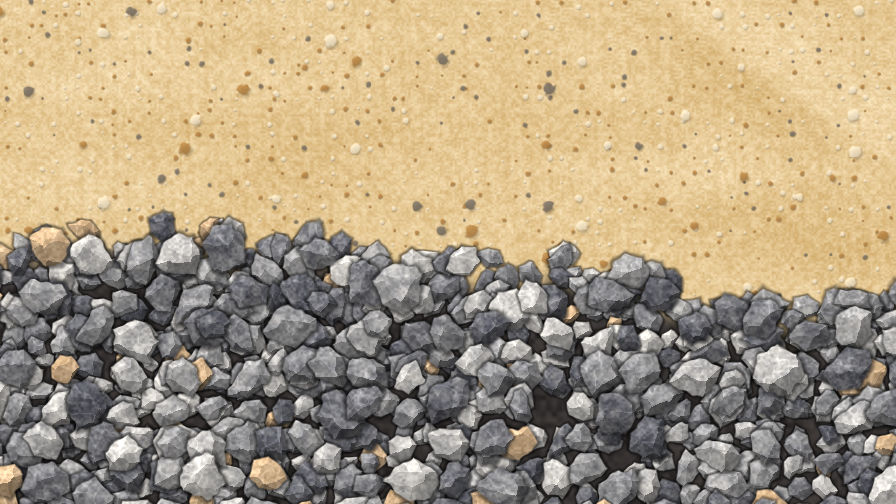
Reproduce this texture procedurally as a WebGL 1 fragment shader.

```glsl
precision highp float;
// Rippled golden sand above a bed of crushed grey gravel.
uniform vec2 u_resolution;

#define SAND_LIGHT vec3(0.96, 0.87, 0.70)
#define SAND_DARK vec3(0.79, 0.63, 0.36)
#define STONE_DARK vec3(0.34, 0.345, 0.375)
#define STONE_LIGHT vec3(0.86, 0.845, 0.82)
#define STONE_TAN vec3(0.86, 0.71, 0.53)
#define GAP_COLOR vec3(0.20, 0.185, 0.18)
#define LIGHT_DIR vec2(-0.35, 0.75)
#define STONE_CELL 0.052
#define GRAIN_AMOUNT 0.42
#define TAN_CHANCE 0.06

float hash(vec2 p) {
  return fract(sin(dot(p, vec2(127.1, 311.7))) * 43758.5453);
}

float noise(vec2 p) {
  vec2 i = floor(p), f = fract(p);
  f = f * f * (3.0 - 2.0 * f);
  return mix(mix(hash(i), hash(i + vec2(1.0, 0.0)), f.x),
             mix(hash(i + vec2(0.0, 1.0)), hash(i + 1.0), f.x), f.y);
}

float fbm(vec2 p) {
  return 0.55 * noise(p) + 0.3 * noise(p * 2.1 + 7.3) + 0.15 * noise(p * 4.3 + 3.7);
}

float blob(vec2 p, vec2 center, vec2 size) {
  vec2 d = (p - center) / size;
  return exp(-dot(d, d));
}

// Upper limit of the gravel along x
float gravelEdge(float x) {
  return 0.565 - 0.05 * smoothstep(0.5, 1.0, x) - 0.085 * smoothstep(1.08, 1.48, x)
       + 0.02 * smoothstep(1.55, 1.75, x);
}

// Sparse round pebbles lying on the sand
void paintPebbles(inout vec3 col, vec2 p, float cell, float chance) {
  vec2 id = floor(p / cell);
  vec2 center = (id + 0.3 + 0.4 * vec2(hash(id + 1.3), hash(id + 5.7))) * cell;
  float r = cell * mix(0.08, 0.22, hash(id + 8.1));
  vec2 q = p - center;
  q += (noise(p * 150.0) - 0.5) * r * 0.5;
  float aa = 1.2 / u_resolution.y;
  float present = step(hash(id + 2.9), chance);
  float pick = hash(id + 4.4);
  vec3 tint = mix(vec3(0.72, 0.52, 0.27), vec3(0.97, 0.91, 0.79), step(0.4, pick));
  tint = mix(tint, vec3(0.48, 0.44, 0.39), step(0.83, pick));
  float shade = 1.0 + 0.12 * clamp(dot(q, LIGHT_DIR) / r, -1.0, 1.0);
  float shadow = smoothstep(r * 1.5, r * 0.6, length(q - vec2(0.2, -0.4) * r));
  col *= 1.0 - 0.2 * present * shadow;
  col = mix(col, tint * shade, 0.85 * present * smoothstep(aa, -aa, length(q) - r));
}

vec3 sand(vec2 p) {
  float tone = 0.64 + 0.10 * blob(p, vec2(0.20, 0.88), vec2(0.5, 0.16));
  tone += 0.14 * blob(p, vec2(0.12, 0.62), vec2(0.35, 0.07));
  tone += 0.20 * blob(p, vec2(1.30, 0.66), vec2(0.28, 0.045));
  tone -= 0.20 * blob(p, vec2(1.62, 0.55), vec2(0.28, 0.09));
  tone -= 0.10 * blob(p, vec2(0.58, 0.70), vec2(0.35, 0.10));
  // Diagonal ridge at the upper right
  float ridge = dot(p - vec2(1.37, 0.93), vec2(0.56, 0.83));
  float span = smoothstep(1.22, 1.42, p.x) * smoothstep(0.62, 0.76, p.y);
  tone += span * (0.20 * smoothstep(-0.01, 0.03, ridge) * smoothstep(0.24, 0.05, ridge)
                - 0.13 * blob(vec2(ridge, 0.0), vec2(-0.05, 0.0), vec2(0.06)));
  tone += 0.30 * (fbm(p * vec2(7.0, 12.0)) - 0.5);
  tone += GRAIN_AMOUNT * (noise(p * 240.0) - 0.5);
  tone += GRAIN_AMOUNT * 0.8 * (noise(p * 105.0 + 31.0) - 0.5);
  vec3 col = mix(SAND_DARK, SAND_LIGHT, clamp(tone, -0.2, 1.1));
  paintPebbles(col, p, 0.024, 0.35);
  paintPebbles(col, p + 3.17, 0.055, 0.22);
  return col;
}

// One faceted stone, with a contact shadow on whatever lies below it
void paintStone(inout vec3 col, vec2 p, vec2 center, float r, vec2 id) {
  vec2 q = p - center;
  if (length(q) > r * 1.9) return;
  float turn = 6.2832 * hash(id + 3.1);
  mat2 spin = mat2(cos(turn), -sin(turn), sin(turn), cos(turn));
  q = spin * q;
  vec2 lightXY = spin * LIGHT_DIR;
  q.y *= 1.0 + 0.55 * hash(id + 6.2);
  q += (vec2(noise(p * 75.0), noise(p * 75.0 + 19.0)) - 0.5) * r * 0.16;
  vec2 tilt = (vec2(hash(id + 11.0), hash(id + 12.0)) - 0.5) * 0.7;
  float height = r * mix(0.25, 0.6, hash(id + 13.0)) + dot(q, tilt);
  vec2 slope = -tilt;
  float edge = -1.0;
  for (int k = 0; k < 7; k++) {
    float fk = float(k);
    float angle = (fk + 0.7 * hash(id + fk * 1.7)) * 0.8976;
    vec2 n = vec2(cos(angle), sin(angle));
    float d = dot(q, n) - r * mix(0.74, 1.04, hash(id + fk * 2.3 + 9.0));
    float steep = mix(0.5, 1.6, hash(id + fk * 3.1 + 17.0));
    edge = max(edge, d);
    if (-d * steep < height) {
      height = -d * steep;
      slope = n * steep;
    }
  }
  float lit = dot(normalize(vec3(slope, 1.0)), normalize(vec3(lightXY, 0.9)));
  float grain = fbm(p * 55.0 + id * 3.0);
  float tone = hash(id + 21.0) * 0.85 + 0.65 * (grain - 0.5) + 0.08;
  vec3 tint = mix(STONE_DARK, STONE_LIGHT, clamp(tone, 0.0, 1.0));
  tint = mix(tint, STONE_TAN, 0.85 * step(hash(id + 23.0), TAN_CHANCE));
  float vein = smoothstep(0.05, 0.0, abs(fbm(p * 24.0 + id) - 0.5));
  tint += 0.09 * vein + 0.16 * (noise(p * 190.0) - 0.5);
  tint *= 0.50 + 0.66 * max(lit, -0.1);
  float aa = 1.2 / u_resolution.y;
  col *= mix(0.5, 1.0, smoothstep(0.0, 0.26 * r, edge));
  col = mix(col, tint, smoothstep(aa, -aa, edge));
}

void main() {
  vec2 p = gl_FragCoord.xy / u_resolution.y;
  float depth = gravelEdge(p.x) - p.y + 0.05 * (noise(p * 18.0) - 0.5);
  vec3 col = sand(p);
  col = mix(col, GAP_COLOR * (0.7 + 0.6 * noise(p * 90.0)), smoothstep(0.03, 0.13, depth));

  // Gravel layers, from small buried stones to larger ones on top
  for (int layer = 0; layer < 4; layer++) {
    float f = float(layer);
    float cell = STONE_CELL * (1.0 + 0.17 * f);
    float chance = 0.95 - 0.14 * f;
    vec2 home = floor(p / cell + f * 0.37);
    for (int j = 1; j >= -1; j--) {
      for (int i = -1; i <= 1; i++) {
        vec2 cellId = home + vec2(float(i), float(j));
        vec2 id = cellId + f * 57.0;
        vec2 jitter = vec2(hash(id + 31.0), hash(id + 37.0)) - 0.5;
        vec2 center = (cellId + 0.5 + 0.6 * jitter - f * 0.37) * cell;
        float r = cell * mix(0.40, 0.66, hash(id + 41.0));
        float limit = gravelEdge(center.x) - 0.03 + 0.045 * (hash(id + 43.0) - 0.5);
        if (center.y < limit && hash(id + 47.0) < chance) paintStone(col, p, center, r, id);
      }
    }
  }
  gl_FragColor = vec4(clamp(col, 0.0, 1.0), 1.0);
}
```
